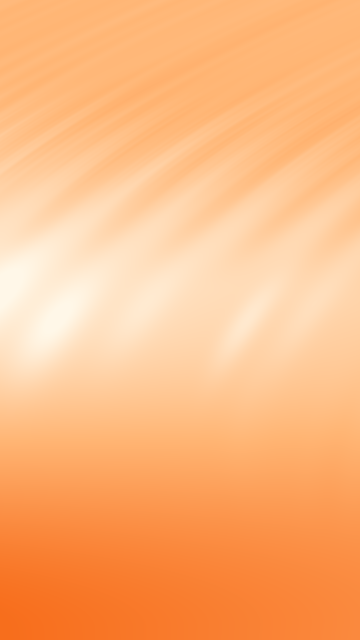
Reproduce this background procedurally as a Shadertoy shader.

```glsl
// Warm silk-like backdrop: an ember-to-cream vertical gradient crossed by
// swept light streaks. Streaks live in a bent coordinate that is upright low
// down and leans right higher up; one tone value drives the colour ramp.

#define EMBER vec3(0.97, 0.43, 0.11)
#define AMBER vec3(1.00, 0.71, 0.455)
#define CREAM vec3(1.00, 0.97, 0.91)
#define BEND_START 0.22
#define FOLD_PERIOD 0.122
#define FOLD_DEPTH 0.042
#define FINE_STRENGTH 0.20
#define HAIR_STRENGTH 0.10

vec2 hashGradient(vec2 cell) {
    vec2 q = vec2(dot(cell, vec2(127.1, 311.7)), dot(cell, vec2(269.5, 183.3)));
    return 2.0 * fract(sin(q) * 43758.5) - 1.0;
}

float gradientNoise(vec2 p) {
    vec2 i = floor(p), f = fract(p);
    vec2 u = f * f * f * (f * (f * 6.0 - 15.0) + 10.0);
    vec2 e = vec2(0.0, 1.0);
    float low = mix(dot(hashGradient(i), f),
                    dot(hashGradient(i + e.yx), f - e.yx), u.x);
    float high = mix(dot(hashGradient(i + e.xy), f - e.xy),
                     dot(hashGradient(i + e.yy), f - e.yy), u.x);
    return mix(low, high, u.y);
}

// Soft elliptical light, stretched along the streak direction
float glow(vec2 p, vec2 centre, vec2 size) {
    vec2 d = (p - centre) / size;
    return exp(-dot(d, d));
}

// Tone -1 is ember, 0 amber, +1 cream
vec3 toneColour(float tone) {
    vec3 dark = mix(AMBER, EMBER, clamp(-tone, 0.0, 1.0));
    return mix(dark, CREAM, clamp(tone, 0.0, 1.0));
}

void mainImage(out vec4 fragColor, in vec2 fragCoord) {
    vec2 uv = fragCoord / iResolution.xy;
    float x = uv.x * 0.5625, y = uv.y;

    // Streak coordinate: constant along each swept curve
    float t = max(y - BEND_START, 0.0);
    float s = x - t * t * (1.0 + 0.4 * t);
    vec2 streak = vec2(s, y);

    // Broad folds shift the edge between the cream band and the amber top
    float foldMask = smoothstep(0.52, 0.66, y) * smoothstep(-0.42, -0.12, s);
    float fold = cos(6.2832 * (s + 0.03) / FOLD_PERIOD);
    float edge = y + FOLD_DEPTH * fold * foldMask + 0.07 * (uv.x - 0.6);

    // Vertical gradient, then sideways balance
    float tone = -0.85 + 1.5 * smoothstep(0.02, 0.56, y)
               - 0.62 * smoothstep(0.54, 0.86, edge);
    float lowTilt = 0.4 * (1.0 - smoothstep(0.0, 0.35, y));
    float midTilt = 0.3 * exp(-pow((y - 0.5) / 0.13, 2.0));
    tone += (uv.x - 0.4) * (lowTilt - midTilt);

    // Soft highlights in the bright band
    tone += 0.36 * glow(streak, vec2(0.003, 0.49), vec2(0.045, 0.085));
    tone += 0.32 * glow(streak, vec2(-0.12, 0.545), vec2(0.055, 0.085));
    tone += 0.17 * glow(streak, vec2(0.126, 0.515), vec2(0.038, 0.080));
    tone += 0.27 * glow(streak, vec2(0.300, 0.490), vec2(0.026, 0.070));
    tone += 0.14 * glow(streak, vec2(0.388, 0.505), vec2(0.030, 0.080));

    // Fine strands above the band, hair lines within them
    float strands = smoothstep(0.62, 0.76, y) * (1.0 - 0.6 * smoothstep(0.80, 0.95, y));
    float hairs = smoothstep(0.68, 0.76, y) * (1.0 - smoothstep(0.80, 0.88, y));
    tone += FINE_STRENGTH * strands * gradientNoise(vec2(s * 34.0, y * 3.0));
    tone += HAIR_STRENGTH * hairs * gradientNoise(vec2(s * 110.0, y * 4.0 + 7.0));
    tone += 0.12 * smoothstep(0.7, 0.9, y) * gradientNoise(vec2(s * 12.0, y * 2.0 + 3.0));

    // Faint upright veils low on the right
    float veil = smoothstep(0.12, 0.28, y) * (1.0 - smoothstep(0.38, 0.5, y));
    tone += 0.08 * veil * smoothstep(0.4, 0.7, uv.x) * gradientNoise(vec2(s * 18.0, y * 2.0));

    fragColor = vec4(toneColour(tone), 1.0);
}
```
